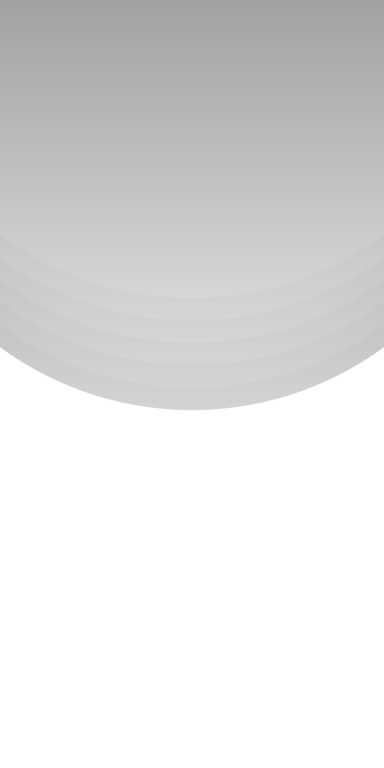
Give the GLSL for this background, as a WebGL 1 fragment shader.

```glsl
precision highp float;
// A grey dome hangs from the top of a white page. Six equal discs, each set
// one step higher, are stacked from back to front; every disc carries the
// same vertical gradient, so its lower rim shows as a faint curved band.

uniform vec2 u_resolution;

// Grey of a disc at a height measured down from the top of its gradient
float discShade(float depth) {
  return 0.635 + 0.264 * clamp(depth, 0.0, 0.78);
}

void main() {
  // Canvas is 1 wide and 2 tall; x is centred, y runs down from the top
  vec2 uv = gl_FragCoord.xy / u_resolution;
  vec2 p = vec2(uv.x - 0.5, 2.0 * (1.0 - uv.y));
  float pixel = 1.0 / min(u_resolution.x, 0.5 * u_resolution.y);

  float grey = 1.0;

  // Back disc hangs lowest, front disc highest
  for (int i = 0; i < 6; i++) {
    float layer = 5.0 - float(i);
    float drop = 0.0584 * layer;
    float rim = length(p - vec2(0.0, drop - 0.068)) - 0.844;
    float cover = 1.0 - smoothstep(-0.75 * pixel, 0.75 * pixel, rim);
    grey = mix(grey, discShade(p.y - drop) - 0.002 * layer, cover);
  }

  gl_FragColor = vec4(vec3(grey), 1.0);
}
```
